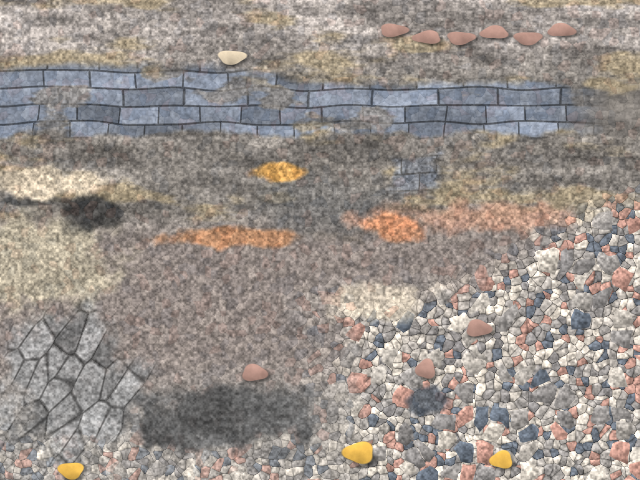
Write a Shadertoy shader that draws this texture.

```glsl
// A weathered rock face: gravelly strata crossed by a cracked blue slate seam,
// with a shaded ledge, rusty stains and a pale scree slope at the lower right.
// Strata are warped height bands; stones are lit Voronoi cells.

vec2 p;
vec3 col;

float hash(vec2 v) {
  return fract(sin(dot(v, vec2(127.1, 311.7))) * 43758.5);
}

float noise(vec2 v) {
  vec2 i = floor(v), f = fract(v);
  f = f * f * (3.0 - 2.0 * f);
  return mix(mix(hash(i), hash(i + vec2(1, 0)), f.x),
    mix(hash(i + vec2(0, 1)), hash(i + 1.0), f.x), f.y);
}

float fbm(vec2 v) {
  float sum = 0.0, amp = 0.5;
  for (int i = 0; i < 5; i++) {
    sum += amp * noise(v);
    v = mat2(1.6, 1.2, -1.2, 1.6) * v + 7.3;
    amp *= 0.5;
  }
  return sum;
}

// Blends in a ragged ellipse; area = centre, radii
void stain(vec4 area, vec3 tint, float opacity) {
  float d = length((p - area.xy) / area.zw) + 1.3 * fbm(p * 22.0) - 0.62;
  col = mix(col, tint, opacity * smoothstep(1.2, 0.65, d));
}

// Voronoi stones: x = edge gap, y = random id, z = facet light
vec3 stones(vec2 v) {
  vec2 nearest, id;
  float first = 9.0, second = 9.0;
  for (int k = 0; k < 9; k++) {
    vec2 c = floor(v) + vec2(k % 3 - 1, k / 3 - 1);
    vec2 r = v - c - 0.1 - 0.8 * vec2(hash(c), hash(c + 71.0));
    float d = length(r);
    if (d < first) { second = first; first = d; nearest = r; id = c; }
    else second = min(second, d);
  }
  return vec3(second - first, hash(id + 19.0), dot(nearest, vec2(-0.5, 0.8)));
}

vec3 stoneColour(float id) {
  vec3 c = mix(vec3(0.48, 0.47, 0.47), vec3(0.88, 0.84, 0.78), fract(id * 7.0));
  c = mix(c, vec3(0.7, 0.54, 0.49), step(0.84, id));
  return mix(c, vec3(0.38, 0.41, 0.45), step(id, 0.15));
}

// One angular stone with a cast shadow
void placeStone(vec4 area, vec3 tint) {
  vec2 q = (p - area.xy) / area.zw;
  float rim = 1.0 + 0.13 * sin(3.0 * atan(q.y, q.x) + area.x * 40.0);
  col *= 0.55 + 0.45 * smoothstep(0.7, 1.3, length(q - vec2(0.15, -0.3)) / rim);
  tint *= 0.8 + 0.13 * q.y + 0.25 * fbm(p * 60.0);
  col = mix(col, tint, smoothstep(1.05, 0.88, length(q) / rim));
}

// Jointed slate courses: x = crack darkness, y = block tone
vec2 slateBlocks(vec2 v) {
  v += 0.012 * vec2(noise(v * 14.0), noise(v * 11.0 + 40.0));
  float row = floor(v.y * 28.0);
  v *= vec2(7.0 + 7.0 * hash(vec2(row, 3)), 28);
  vec2 f = fract(v), gap = min(f, 1.0 - f) * vec2(0.1, 0.036);
  return vec2(smoothstep(0.0035, 0.0005, min(gap.x, gap.y)), hash(floor(v)));
}

void mainImage(out vec4 fragColor, in vec2 fragCoord) {
  p = fragCoord / iResolution.y;
  float broad = fbm(p * 5.0) - 0.48, bedding = fbm(p * vec2(9, 48));
  float y = p.y + 0.07 * broad, bedded = smoothstep(0.48, 0.58, y);

  // Strata, from foot to top
  col = mix(vec3(0.57, 0.55, 0.53), vec3(0.51, 0.47, 0.45), smoothstep(0.12, 0.28, y));
  col = mix(col, vec3(0.45, 0.43, 0.41), bedded);
  col = mix(col, vec3(0.6, 0.57, 0.55), smoothstep(0.83, 0.91, y));
  col *= 1.0 + bedded * (bedding - 0.48);
  float ochre = smoothstep(0.54, 0.7, fbm(p * vec2(7, 22) + 9.0));
  col = mix(col, vec3(0.64, 0.57, 0.44), 0.7 * bedded * ochre);
  stain(vec4(0.68, 0.57, 0.14, 0.07), vec3(0.35), 0.6);

  // Slate seam and its broken remnants below
  float top = mix(0.865, 0.825, smoothstep(0.35, 0.75, p.x));
  float h = p.y + 0.035 * (fbm(p * 18.0) - 0.48);
  float seam = smoothstep(0.715, 0.73, h) * smoothstep(top + 0.01, top - 0.01, h);
  seam *= 1.0 - 0.75 * smoothstep(0.53, 0.62, fbm(p * vec2(9, 20) + 3.0));
  float remnants = smoothstep(0.5, 0.6, fbm(p * vec2(8, 11) + 21.0))
    * smoothstep(0.05, 0.03, abs(y - 0.64)) * smoothstep(0.3, 0.38, p.x);
  vec2 block = slateBlocks(p);
  vec3 slate = mix(vec3(0.38, 0.41, 0.46), vec3(0.55, 0.59, 0.66), block.y);
  slate *= (0.8 + 0.4 * bedding) * (1.0 - 0.5 * block.x);
  col = mix(col, slate, max(seam, 0.65 * remnants) * smoothstep(1.28, 1.15, p.x));

  // Left hollow, shadows and ledge
  float layer = 0.75 + 0.5 * bedding;
  stain(vec4(0.08, 0.46, 0.19, 0.11), vec3(0.66, 0.62, 0.54) * layer, 1.0);
  stain(vec4(0.19, 0.56, 0.07, 0.045), vec3(0.18), 0.85);
  stain(vec4(0.07, 0.583, 0.16, 0.012), vec3(0.22), 0.7);
  stain(vec4(0.1, 0.617, 0.15, 0.032), vec3(0.76, 0.7, 0.61) * layer, 1.0);

  // Rust and pink stains
  stain(vec4(0.98, 0.545, 0.25, 0.035), vec3(0.73, 0.55, 0.46), 0.75);
  stain(vec4(0.83, 0.53, 0.07, 0.03), vec3(0.8, 0.53, 0.37), 0.8);
  stain(vec4(0.46, 0.505, 0.15, 0.022), vec3(0.75, 0.51, 0.34), 0.75);
  stain(vec4(0.58, 0.643, 0.045, 0.02), vec3(0.85, 0.62, 0.31), 0.9);

  // Scree
  float slope = 0.4 + 0.2 * smoothstep(0.9, 1.33, p.x);
  float scree = smoothstep(0.58, 0.82, p.x + 0.25 * broad);
  scree *= smoothstep(slope + 0.05, slope - 0.06, y);
  scree = max(scree, 0.6 * smoothstep(0.16, 0.02, y));
  vec2 q = p + 0.012 * noise(p * 45.0);
  vec3 small = stones(q * 58.0), large = stones(q * 25.0);
  float light = 0.72 + 0.35 * smoothstep(0.0, 0.25, small.x) + 0.3 * small.z;
  col = mix(col, stoneColour(small.y) * light, mix(0.13, 0.9, scree));
  float cobble = smoothstep(0.06, 0.16, large.x) * step(0.62, fract(large.y * 13.0));
  col = mix(col, stoneColour(large.y) * (0.98 + 0.4 * large.z), cobble * scree);
  stain(vec4(0.8, 0.37, 0.11, 0.045), vec3(0.9, 0.84, 0.74), 0.55);

  // Slate rubble and dark slabs
  vec3 shard = stones(mat2(0.9, 0.4, -0.5, 0.8) * p * vec2(24, 14));
  float rubble = (0.38 + 0.24 * shard.y) * (0.55 + 0.5 * smoothstep(0.0, 0.15, shard.x));
  stain(vec4(0.15, 0.19, 0.15, 0.17), vec3(rubble), 0.85);
  stain(vec4(0.47, 0.125, 0.21, 0.07), vec3(0.34) * (0.6 + 0.8 * bedding), 0.9);
  stain(vec4(0.89, 0.16, 0.05, 0.03), vec3(0.31, 0.33, 0.36), 0.85);

  // Grit
  float grit = 0.6 * noise(p * 150.0) + 0.4 * noise(p * 290.0) - 0.5;
  col *= 1.03 + (0.75 - 0.4 * seam) * grit;

  // Lone stones: a pink row at the top, then accents
  vec3 pink = vec3(0.73, 0.58, 0.53), yellow = vec3(0.97, 0.77, 0.36);
  for (float k = 0.0; k < 6.0; k++)
    placeStone(vec4(0.82 + 0.07 * k, 0.92 + 0.02 * hash(vec2(k, 5)), 0.03, 0.014), pink);
  placeStone(vec4(0.483, 0.881, 0.03, 0.015), vec3(0.9, 0.83, 0.72));
  placeStone(vec4(0.997, 0.316, 0.027, 0.018), pink);
  placeStone(vec4(0.887, 0.231, 0.021, 0.021), pink);
  placeStone(vec4(0.53, 0.223, 0.027, 0.018), pink);
  placeStone(vec4(0.148, 0.02, 0.027, 0.018), yellow);
  placeStone(vec4(0.748, 0.057, 0.033, 0.023), yellow);
  placeStone(vec4(1.045, 0.042, 0.024, 0.019), yellow);
  fragColor = vec4(min(col * 1.06, 1.0), 1.0);
}
```
